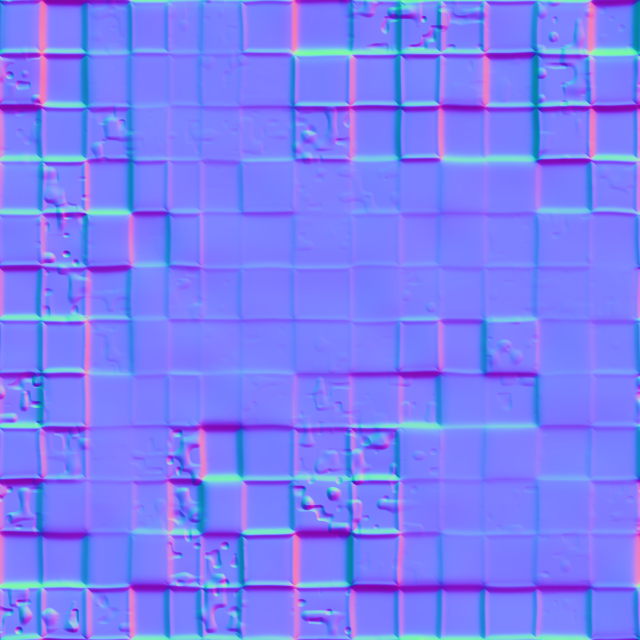
A WebGL 1 fragment shader for this texture map:

```glsl
precision highp float;
// Tangent-space normal map of an irregular grid of worn square stone blocks.

uniform vec2 u_resolution;

#define COLS 14.0
#define ROWS 12.0
#define STEP_WIDTH 0.0042
#define RIDGE_WIDTH 0.0052
#define RIDGE_HEIGHT 0.27
#define BUMP_HEIGHT 0.24
#define SWELL_HEIGHT 0.13
#define WOBBLE 0.0035
#define RELIEF 0.031
#define SAMPLE_STEP 0.0011

float hash(vec2 p) {
  return fract(sin(dot(p, vec2(127.1, 311.7))) * 43758.5453);
}

float noise(vec2 p) {
  vec2 i = floor(p);
  vec2 f = fract(p);
  f = f * f * (3.0 - 2.0 * f);
  return mix(mix(hash(i), hash(i + vec2(1.0, 0.0)), f.x),
             mix(hash(i + vec2(0.0, 1.0)), hash(i + vec2(1.0, 1.0)), f.x), f.y);
}

// Left edge of a column: even spacing bent by a few periodic waves.
float columnEdge(float i) {
  float a = 6.2831853 * i / COLS;
  float bend = 0.236 * cos(a) + 0.122 * sin(2.0 * a) - 0.104 * sin(3.0 * a)
             + 0.027 * cos(3.0 * a) - 0.3;
  return (i + bend) / COLS;
}

// Per block: x = height, y = rim strength, z = roughness.
vec3 blockTraits(vec2 cell) {
  cell = mod(cell, vec2(COLS, ROWS));
  float calm = smoothstep(0.52, 0.7, noise(cell * 0.37 + 4.3));
  float height = mix(hash(cell + 17.3), 0.75, 0.85 * calm);
  float rim = hash(cell + 41.9) * (1.0 - 0.85 * calm);
  float rough = smoothstep(0.45, 1.0, hash(cell + 73.1)) * (1.0 - 0.9 * calm);
  return vec3(height, rim, rough);
}

float surfaceHeight(vec2 p) {
  // Slightly uneven joints.
  vec2 q = p + WOBBLE * (vec2(noise(p * 19.0), noise(p * 19.0 + 37.0)) - 0.5);

  // Block under this point and its extent.
  vec2 cell = floor(q * vec2(COLS, ROWS));
  if (q.x >= columnEdge(cell.x + 1.0)) cell.x += 1.0;
  vec2 low = vec2(columnEdge(cell.x), cell.y / ROWS);
  vec2 high = vec2(columnEdge(cell.x + 1.0), (cell.y + 1.0) / ROWS);

  // Blend with the nearest neighbours across the joints.
  vec2 edge = min(q - low, high - q);
  vec2 side = sign(q - 0.5 * (low + high));
  vec2 w = 0.5 * exp(-max(edge, 0.0) / STEP_WIDTH);
  vec3 traits = mix(
    mix(blockTraits(cell), blockTraits(cell + vec2(side.x, 0.0)), w.x),
    mix(blockTraits(cell + vec2(0.0, side.y)), blockTraits(cell + side), w.x), w.y);

  // Raised joint lines.
  vec2 ridge = exp(-edge * edge / (RIDGE_WIDTH * RIDGE_WIDTH));
  float h = traits.x + RIDGE_HEIGHT * traits.y * max(0.75 * ridge.x, ridge.y);

  // Pits, lumps and broad swells.
  float lumps = smoothstep(0.62, 0.98, noise(p * 52.0));
  float pits = smoothstep(0.7, 1.0, noise(p * 68.0 + 91.0));
  h += BUMP_HEIGHT * traits.z * (lumps - 0.7 * pits + 0.3 * noise(p * 31.0));
  return h + SWELL_HEIGHT * noise(p * 13.0 + 7.0);
}

void main() {
  vec2 p = gl_FragCoord.xy / u_resolution;
  vec2 dx = vec2(SAMPLE_STEP, 0.0);
  vec2 dy = dx.yx;

  // Surface slope by central differences.
  vec2 rise = vec2(surfaceHeight(p + dx) - surfaceHeight(p - dx),
                   surfaceHeight(p + dy) - surfaceHeight(p - dy));
  vec2 tilt = -RELIEF * rise / (2.0 * SAMPLE_STEP);

  // Walls facing left and down are a little steeper.
  tilt *= mix(vec2(1.25, 1.3), vec2(0.9, 1.0), step(0.0, tilt));

  vec3 normal = normalize(vec3(tilt + vec2(-0.02, 0.0), 1.0));
  gl_FragColor = vec4(0.5 + 0.5 * normal, 1.0);
}
```
